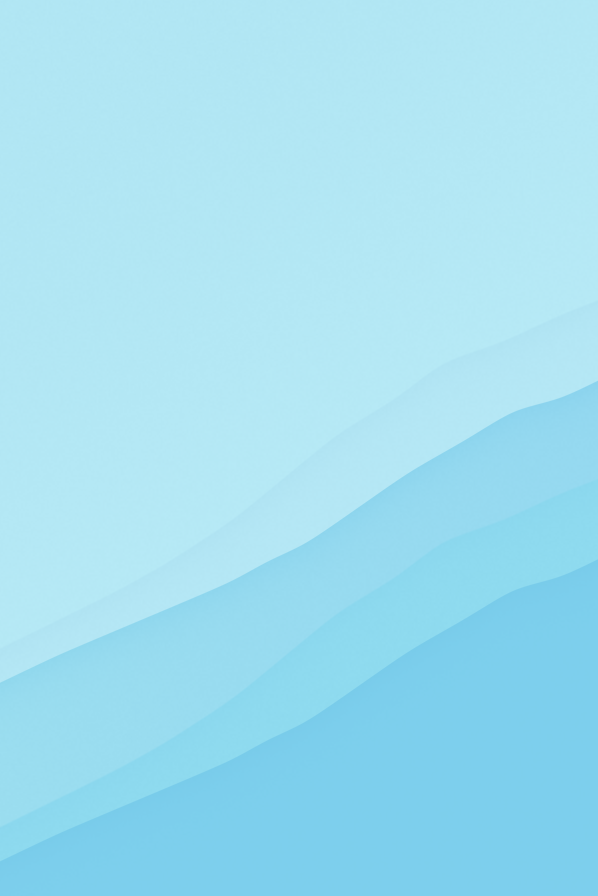
Write a WebGL 2 fragment shader that draws this background.

```glsl
#version 300 es
precision highp float;

uniform vec2 u_resolution;
out vec4 fragColor;

#define ASPECT 1.5
#define LAYER_DROP 0.299
#define BEND_SOFTNESS 0.028
#define VEIL_BLUR 0.0025
#define SHADOW_REACH 0.035
#define GRAIN_SCALE 300.0
#define GRAIN_AMOUNT 0.007

const int BENDS = 8;

// Each bend holds a position across the canvas and a change of slope.
const vec2 VEIL_BENDS[BENDS] = vec2[](
    vec2(0.195, 0.06), vec2(0.273, 0.10), vec2(0.391, 0.19), vec2(0.566, -0.26),
    vec2(0.664, 0.26), vec2(0.738, -0.53), vec2(0.840, 0.17), vec2(0.938, -0.10));
const vec2 SHEET_BENDS[BENDS] = vec2[](
    vec2(0.098, -0.06), vec2(0.391, 0.18), vec2(0.449, -0.20), vec2(0.508, 0.31),
    vec2(0.684, -0.15), vec2(0.781, 0.09), vec2(0.859, -0.45), vec2(0.938, 0.30));

// A straight slope whose direction changes smoothly at every bend.
float ridge(float x, float start, float slope, vec2 bends[BENDS]) {
    float height = start + slope * x;
    for (int i = 0; i < BENDS; i++) {
        float d = x - bends[i].x;
        height += bends[i].y * 0.5 * (d + sqrt(d * d + BEND_SOFTNESS * BEND_SOFTNESS));
    }
    return height;
}

float hash(vec2 cell) {
    vec3 q = fract(vec3(cell.xyx) * 0.1031);
    q += dot(q, q.yzx + 33.33);
    return fract((q.x + q.y) * q.z);
}

float valueNoise(vec2 p) {
    vec2 cell = floor(p);
    vec2 t = fract(p);
    t = t * t * (3.0 - 2.0 * t);
    return mix(mix(hash(cell), hash(cell + vec2(1, 0)), t.x),
               mix(hash(cell + vec2(0, 1)), hash(cell + vec2(1, 1)), t.x), t.y);
}

float cover(float depth, float blur) {
    return smoothstep(-blur, blur, depth);
}

float shadow(float depth) {
    return exp(-max(depth, 0.0) / SHADOW_REACH);
}

void main() {
    vec2 uv = gl_FragCoord.xy / u_resolution;
    vec2 p = uv * vec2(1.0, ASPECT);
    float edgeBlur = 0.8 / u_resolution.x;
    float veilBlur = max(VEIL_BLUR, edgeBlur);

    // Depth below each ridge line
    float veil = ridge(p.x, 0.414, 0.49, VEIL_BENDS) - p.y;
    float sheet = ridge(p.x, 0.357, 0.48, SHEET_BENDS) - p.y;
    float lowerVeil = veil - LAYER_DROP;
    float lowerSheet = sheet - LAYER_DROP;

    // Pale paper, slightly deeper in the upper left
    float corner = smoothstep(0.4, 1.3, uv.y + 0.5 * (1.0 - uv.x));
    vec3 color = mix(vec3(0.719, 0.917, 0.964), vec3(0.694, 0.902, 0.955), corner);

    // Faint upper veil
    vec3 veilColor = vec3(0.708, 0.906, 0.960) - vec3(0.020, 0.016, 0.010) * shadow(veil);
    color = mix(color, veilColor, cover(veil, veilBlur));

    // Middle sheet, lighter towards the lower left
    vec3 sheetColor = mix(vec3(0.605, 0.867, 0.938), vec3(0.585, 0.850, 0.940), uv.x);
    sheetColor -= vec3(0.040, 0.022, 0.008) * shadow(sheet);
    color = mix(color, sheetColor, cover(sheet, edgeBlur));

    // Deeper veil over the middle sheet
    vec3 lowerVeilColor = vec3(0.558, 0.856, 0.936) - vec3(0.014, 0.012, 0.004) * shadow(lowerVeil);
    color = mix(color, lowerVeilColor, cover(lowerVeil, veilBlur));

    // Foreground sheet
    vec3 frontColor = vec3(0.490, 0.812, 0.928) - vec3(0.016, 0.014, 0.010) * shadow(lowerSheet);
    color = mix(color, frontColor, cover(lowerSheet, edgeBlur));

    // Paper grain, weaker on the foreground
    float grain = valueNoise(p * GRAIN_SCALE) - 0.5;
    color += grain * GRAIN_AMOUNT * mix(1.0, 0.4, cover(lowerSheet, edgeBlur));

    fragColor = vec4(color, 1.0);
}
```
